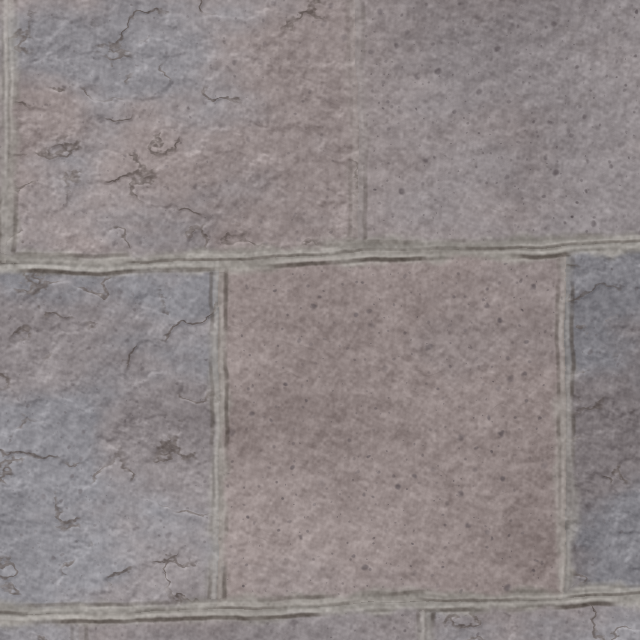
Reproduce this texture procedurally as a WebGL 2 fragment shader.

```glsl
#version 300 es
precision highp float;
uniform vec2 u_resolution;
out vec4 fragColor;

float hash(vec2 p) {
  return fract(sin(dot(p, vec2(127.1, 311.7))) * 43758.5453);
}

float noise(vec2 p) {
  vec2 i = floor(p), f = fract(p);
  f = f * f * (3.0 - 2.0 * f);
  return mix(mix(hash(i), hash(i + vec2(1, 0)), f.x),
             mix(hash(i + vec2(0, 1)), hash(i + vec2(1, 1)), f.x), f.y);
}

float fbm(vec2 p) {
  float sum = 0.0, amp = 0.5;
  for (int i = 0; i < 5; i++) {
    sum += amp * noise(p);
    p = mat2(1.6, 1.2, -1.2, 1.6) * p + 7.3;
    amp *= 0.5;
  }
  return sum;
}

// Soft line of a given half width around zero
float stroke(float d, float halfWidth) {
  return 1.0 - smoothstep(halfWidth * 0.2, halfWidth + 0.7 / u_resolution.y, abs(d));
}

// Dark pits of random size, scattered on a jittered grid
float pits(vec2 p, float cells, float density) {
  vec2 g = p * cells, id = floor(g);
  float cover = 0.0;
  for (int y = -1; y <= 1; y++)
    for (int x = -1; x <= 1; x++) {
      vec2 c = id + vec2(x, y);
      vec2 d = g - c - vec2(hash(c), hash(c + 31.7));
      d += 0.12 * (noise(p * 150.0) - 0.5);
      d = vec2(d.x - 0.3 * d.y, d.y + 0.3 * d.x);
      float radius = mix(0.10, 0.24, pow(hash(c + 5.1), 2.0));
      float present = step(hash(c + 77.7), density) * mix(0.3, 1.0, hash(c + 12.9));
      cover = max(cover, present * (1.0 - smoothstep(radius * 0.3, radius * 1.2, length(d))));
    }
  return cover;
}

// Surface height: grain plus, on rough bricks, flaked ledges
float surface(vec2 p, float rough) {
  float ledges = smoothstep(0.42, 0.56, fbm(p * vec2(17.0, 23.0) + 3.0));
  return 0.8 * fbm(p * 42.0) + rough * 0.28 * ledges;
}

void main() {
  vec2 p = gl_FragCoord.xy / u_resolution.y;

  // Running bond with gently tilted, wavering courses
  vec2 q = p + 0.012 * (vec2(noise(p * 4.0 + 9.0), noise(p * 5.0)) - 0.5);
  q += 0.007 * (vec2(fbm(p * 30.0), fbm(p * 26.0 + 4.0)) - 0.5);
  float course = (q.y - 0.035 * p.x - 0.034) / 0.549;
  float row = floor(course);
  float along = (q.x - 0.34 + 0.328 * row) / 0.545;
  float col = floor(along), line = floor(along + 0.5);
  float dy = (fract(course + 0.5) - 0.5) * 0.549;
  float dx = (fract(along + 0.5) - 0.5) * 0.545;

  // Character of each brick
  float odd = mod(row, 2.0);
  float rough = mod(row + col, 2.0);
  float blueness = mix(0.9 * mod(col, 2.0), 0.5 - 0.1 * mod(col, 2.0), odd);
  float patches = smoothstep(0.35, 0.65, fbm(p * vec2(4.0, 6.5) + 2.0));
  blueness = clamp(blueness + (patches - 0.5) * mix(0.25, 0.8, rough), 0.0, 1.0);
  vec3 color = mix(vec3(0.586, 0.538, 0.530), vec3(0.537, 0.531, 0.550), blueness);
  color -= 0.045 * (1.0 - odd) * step(0.5, col);
  color += 0.17 * (fbm(p * 6.0 + 20.0) - 0.48);

  // Pits, and short ragged flake edges
  float pitting = max(pits(p, 34.0, 0.30), 0.7 * pits(p + 4.3, 64.0, 0.38));
  color = mix(color, vec3(0.37, 0.34, 0.35), pitting * mix(0.75, 0.45, rough));
  float ridge = abs(fbm(p * vec2(17.0, 23.0) + 3.0) - 0.49);
  float broken = smoothstep(0.52, 0.75, noise(p * 27.0 + 8.0));
  float flake = (1.0 - smoothstep(0.004, 0.04, ridge)) * broken;
  color = mix(color, vec3(0.39, 0.355, 0.34), flake * mix(0.12, 0.65, rough));

  // Ragged mortar, nearly worn away at some upright joints
  float worn = odd * mod(line, 2.0);
  float raggedness = 0.026 * (fbm(p * 22.0) - 0.48);
  float bedMortar = 1.0 - smoothstep(0.009, 0.025, abs(dy) + raggedness);
  float headMortar = 1.0 - smoothstep(0.005, 0.021, abs(dx) + raggedness);
  headMortar *= mix(0.8, 0.3, worn) * mix(0.6, 1.0, noise(p * 9.0 + 15.0));
  float mortar = max(bedMortar * 0.9, headMortar);
  vec2 streakPoint = bedMortar > headMortar ? vec2(p.x * 12.0, dy * 210.0)
                                            : vec2(p.y * 12.0, dx * 210.0);
  vec3 mortarColor = vec3(0.590, 0.572, 0.550) + 0.17 * (noise(streakPoint) - 0.5);
  color = mix(color, mortarColor, mortar);

  // Thin interrupted cracks and pale lips along the joints
  float gapX = smoothstep(0.38, 0.70, fbm(vec2(p.x * 13.0, row + 3.0)) + 0.08);
  float gapY = smoothstep(0.40, 0.65, fbm(vec2(p.y * 17.0, line + 6.0)));
  float bed = stroke(dy + 0.013, 0.0045) * gapX;
  bed = max(bed, stroke(dy - 0.002, 0.003) * (1.0 - gapX) * 0.6);
  bed = max(bed, stroke(dy - 0.014, 0.004) * gapX * noise(p * 24.0) * 0.8);
  float head = max(stroke(dx - 0.012, 0.0045), 0.7 * stroke(dx + 0.012, 0.004));
  head *= gapY * smoothstep(0.010, 0.020, abs(dy)) * mix(1.0, 0.5, worn);
  color = mix(color, vec3(0.33, 0.30, 0.28), max(bed * 0.8, head * 0.6));
  float lip = max(stroke(dy + 0.007, 0.004) * gapX,
                  stroke(dx + 0.004, 0.004) * noise(p * 21.0) * (1.0 - worn));
  color += 0.05 * lip;

  // Relief lit from the upper left, slanting grain, broad light falloff
  float relief = surface(p, rough) - surface(p + vec2(-0.0025, 0.0035), rough);
  color += 0.36 * clamp(relief, -0.25, 0.25) * (1.0 - 0.3 * mortar);
  vec2 slant = vec2(p.x + 0.6 * p.y, p.y - 0.6 * p.x);
  slant = vec2(p.x - 0.6 * p.y, p.y + 0.6 * p.x);
  color += 0.06 * (noise(slant * vec2(75.0, 150.0)) - 0.5);
  color += 0.06 * (noise(p * 215.0) - 0.5);
  color += 0.025 * (0.5 - p.x);
  fragColor = vec4(color, 1.0);
}
```
